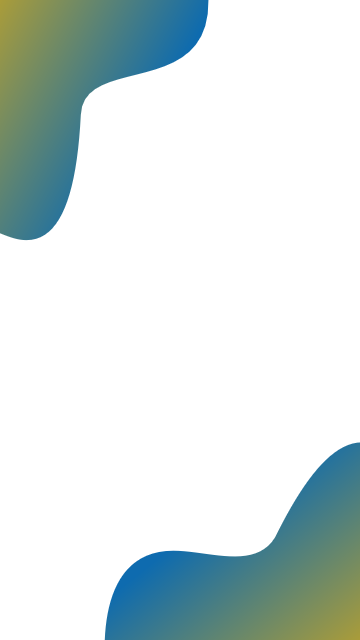
This background is drawn by a Shadertoy shader. Its source:

```glsl
// Two wavy olive-to-blue gradient blobs in opposite corners of a white page.

const vec3 PAPER = vec3(1.0);
const vec3 OLIVE = vec3(0.665, 0.612, 0.225);
const vec3 BLUE  = vec3(0.055, 0.420, 0.685);

const int CURVES = 3;   // cubic curves per outline
const int STEPS  = 20;  // straight pieces per curve

// Colour change per unit, measured inward from each corner
const vec2 TOP_SLOPE    = vec2(1.66, 0.90);
const vec2 BOTTOM_SLOPE = vec2(1.18, 1.49);

// Outline control points, in canvas widths inward from each corner
const vec2 TOP_OUTLINE[10] = vec2[10](
    vec2(0.579, 0.000), vec2(0.583, 0.278), vec2(0.231, 0.150),
    vec2(0.2245, 0.319), vec2(0.213, 0.544), vec2(0.167, 0.667),
    vec2(0.074, 0.667), vec2(0.046, 0.667), vec2(0.023, 0.657),
    vec2(-0.005, 0.646));
const vec2 BOTTOM_OUTLINE[10] = vec2[10](
    vec2(0.709, 0.000), vec2(0.704, 0.123), vec2(0.662, 0.248),
    vec2(0.5185, 0.248), vec2(0.421, 0.248), vec2(0.292, 0.194),
    vec2(0.236, 0.285), vec2(0.162, 0.435), vec2(0.081, 0.549),
    vec2(-0.005, 0.549));

vec2 cubic(vec2 a, vec2 b, vec2 c, vec2 d, float t) {
    float s = 1.0 - t;
    return s * s * s * a + 3.0 * s * t * (s * b + t * c) + t * t * t * d;
}

float segmentDistance(vec2 p, vec2 a, vec2 b) {
    vec2 ab = b - a;
    float h = clamp(dot(p - a, ab) / dot(ab, ab), 0.0, 1.0);
    return length(p - a - h * ab);
}

// Signed distance to a corner blob; the sign flips at each crossing to the +x side
float blobDistance(vec2 p, vec2 outline[10]) {
    float dist = 1e3;
    float side = 1.0;
    vec2 a = outline[0];
    for (int k = 0; k < CURVES; k++) {
        int i = 3 * k;
        for (int j = 1; j <= STEPS; j++) {
            vec2 b = cubic(outline[i], outline[i + 1], outline[i + 2],
                           outline[i + 3], float(j) / float(STEPS));
            dist = min(dist, segmentDistance(p, a, b));
            if ((a.y > p.y) != (b.y > p.y)) {
                float crossing = a.x + (p.y - a.y) * (b.x - a.x) / (b.y - a.y);
                if (crossing > p.x) side = -side;
            }
            a = b;
        }
    }
    return side * dist;
}

// Paints a blob with its gradient over the given colour
vec3 paintBlob(vec3 base, vec2 p, vec2 outline[10], vec2 slope, float pixel) {
    float cover = clamp(0.5 - blobDistance(p, outline) / pixel, 0.0, 1.0);
    vec3 tint = mix(OLIVE, BLUE, clamp(dot(p, slope), 0.0, 1.0));
    return mix(base, tint, cover);
}

void mainImage(out vec4 fragColor, in vec2 fragCoord) {
    float pixel = 1.0 / iResolution.x;

    // Coordinates running inward from the two corners
    vec2 fromTopLeft = vec2(fragCoord.x, iResolution.y - fragCoord.y) * pixel;
    vec2 fromBottomRight = vec2(iResolution.x - fragCoord.x, fragCoord.y) * pixel;

    vec3 color = PAPER;
    color = paintBlob(color, fromTopLeft, TOP_OUTLINE, TOP_SLOPE, pixel);
    color = paintBlob(color, fromBottomRight, BOTTOM_OUTLINE, BOTTOM_SLOPE, pixel);
    fragColor = vec4(color, 1.0);
}
```
